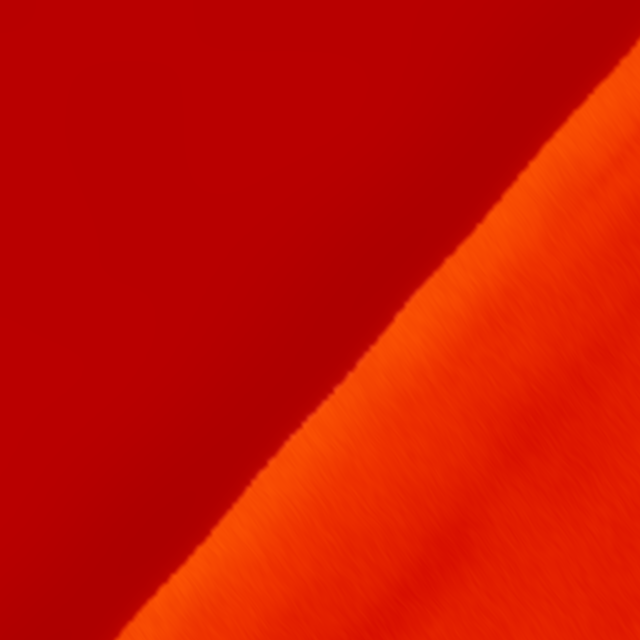
Give the GLSL for this background, as a Shadertoy shader.

```glsl
// A fold of glowing orange felt lies diagonally over a deep red ground.
// Signed distance to the fold edge drives the colour ramps and the soft
// shadow; noise stretched across the edge forms the short fibres.

const vec2 EDGE_START = vec2(0.182, 0.0);
const vec2 EDGE_END = vec2(1.0, 0.941);
const float EDGE_SOFTNESS = 0.006;
const float EDGE_WAVE = 0.002;
const float FRINGE_DEPTH = 0.003;
const float FIBRE_STRENGTH = 0.045;
const vec2 FIBRE_SCALE = vec2(210.0, 38.0);
const float FIBRE_SLANT = 0.22;

const vec3 GROUND_RED = vec3(0.725, 0.0, 0.0);
const vec3 SHADOW_RED = vec3(0.675, 0.0, 0.0);
const vec3 GLOW_RED = vec3(0.80, 0.03, 0.0);
const vec3 RIM_ORANGE = vec3(0.97, 0.29, 0.01);
const vec3 FELT_ORANGE = vec3(0.925, 0.175, 0.0);
const vec3 FELT_RED = vec3(0.875, 0.10, 0.0);
const vec3 FRINGE_TINT = vec3(0.03, 0.05, 0.05);

float hash(vec2 p) {
    vec3 q = fract(p.xyx * 0.1031);
    q += dot(q, q.yzx + 33.33);
    return fract((q.x + q.y) * q.z);
}

float noise(vec2 p) {
    vec2 cell = floor(p);
    vec2 f = fract(p);
    f = f * f * (3.0 - 2.0 * f);
    float low = mix(hash(cell), hash(cell + vec2(1.0, 0.0)), f.x);
    float high = mix(hash(cell + vec2(0.0, 1.0)), hash(cell + 1.0), f.x);
    return mix(low, high, f.y);
}

// Dark ground, shaded close to the fold and reddened at its lip.
vec3 groundColour(vec2 uv, float dist) {
    float shade = exp(-pow((dist + 0.055) / 0.13, 2.0));
    vec3 colour = mix(GROUND_RED, SHADOW_RED, shade * 0.9);
    colour.r += 0.008 * (noise(uv * 5.0) - 0.5);
    return mix(colour, GLOW_RED, 0.7 * exp(min(dist, 0.0) / 0.009));
}

// Felt fades from a bright rim to red, with two faint creases.
vec3 feltColour(vec2 uv, float along, float dist) {
    vec3 colour = mix(RIM_ORANGE, FELT_ORANGE, smoothstep(0.01, 0.13, dist));
    colour = mix(colour, FELT_RED, smoothstep(0.10, 0.29, dist));

    float fold = exp(-pow((dist - 0.285) / 0.035, 2.0));
    float upperCrease = exp(-pow((dist - 0.10) / 0.014, 2.0));
    upperCrease *= smoothstep(0.85, 1.2, along);
    float mottling = noise(vec2(along * 9.0, dist * 16.0)) - 0.5;
    colour += vec3(0.025, 0.04, 0.0) * mottling;
    colour -= vec3(0.015, 0.02, 0.0) * fold;
    colour -= vec3(0.02, 0.035, 0.0) * upperCrease;
    colour += vec3(0.015, 0.015, 0.0) * smoothstep(0.32, 0.46, dist);

    // Two layers of streaks, slightly slanted from the edge normal.
    vec2 strand = vec2(along + FIBRE_SLANT * dist, dist);
    strand.x += 0.006 * noise(uv * 24.0);
    float fibre = 0.6 * noise(strand * FIBRE_SCALE)
                + 0.4 * noise(strand * FIBRE_SCALE * 1.8 + 31.0) - 0.5;
    return colour + vec3(0.6, 1.0, 0.15) * FIBRE_STRENGTH * fibre;
}

void mainImage(out vec4 fragColor, in vec2 fragCoord) {
    vec2 uv = fragCoord / iResolution.xy;
    vec2 tangent = normalize(EDGE_END - EDGE_START);
    vec2 normal = vec2(tangent.y, -tangent.x);
    vec2 local = uv - EDGE_START;
    float along = dot(local, tangent);
    float dist = dot(local, normal);

    // A gentle wave and a row of tiny hairs roughen the edge.
    float hairs = noise(vec2(along * 150.0, 4.0)) - 0.5;
    float edgeDist = dist + EDGE_WAVE * sin(along * 19.0 + 0.7)
                   + FRINGE_DEPTH * hairs;

    vec3 ground = groundColour(uv, edgeDist);
    vec3 felt = feltColour(uv, along, max(dist, 0.0));
    float soft = max(EDGE_SOFTNESS, 1.0 / iResolution.y);
    vec3 colour = mix(ground, felt, smoothstep(-soft, soft, edgeDist));

    // Pale hair tips catch light along the middle of the edge.
    float tips = exp(-pow(edgeDist / 0.006, 2.0));
    tips *= exp(-pow((along - 0.52) / 0.25, 2.0));
    colour += FRINGE_TINT * tips * (0.7 + hairs);

    fragColor = vec4(clamp(colour, 0.0, 1.0), 1.0);
}
```
